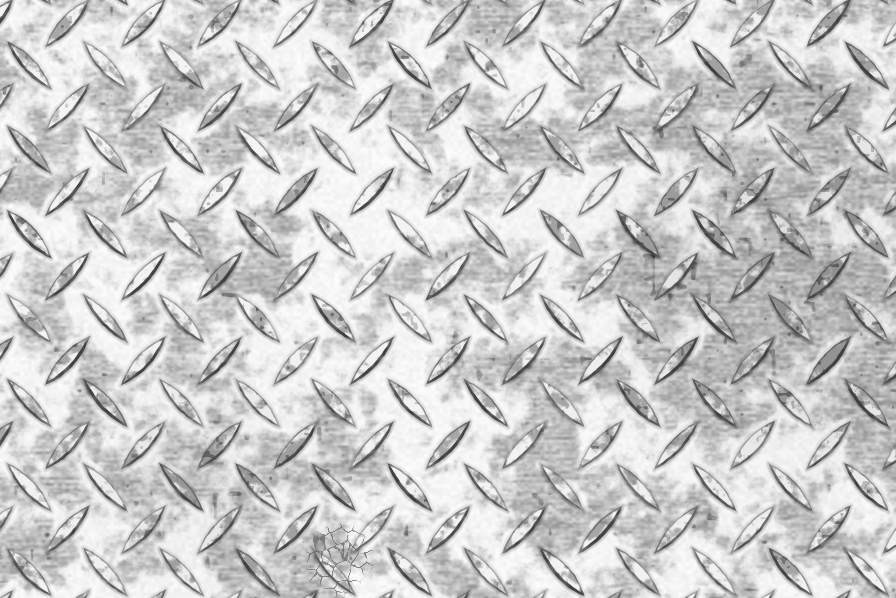
Give the GLSL for this texture, as a WebGL 1 fragment shader.

```glsl
precision highp float;
// Worn steel tread plate: two interleaved lattices of pointed lens-shaped studs,
// leaning opposite ways, over a pale floor with streaky grey grime.
// Lengths are fractions of the canvas height; each stud is varied by a hash.
uniform vec2 u_resolution;

const vec2 CELL = vec2(0.1273, 0.1412);     // one repeat: 11.8 across, 7.1 down
const vec2 FALLING_AT = vec2(0.0490, 0.8910);
const vec2 LEAN = vec2(0.676, 0.737);       // direction of the rising studs
const float HALF_LENGTH = 0.0550;
const float HALF_WIDTH = 0.0122;
const float THIN_RIM = 0.0019;
const float THICK_RIM = 0.0047;
const float HALO = 0.0150;                  // clean margin around a stud
const float PALE = 0.965;
const float STUD_FACE = 0.955;
const float RIM_DARK = 0.25;
const float GRIME = 0.27;
const vec2 DIRTY_RIGHT = vec2(1.36, 0.53);
const vec2 DIRTY_LOW = vec2(0.34, 0.20);
const vec2 CRACK_AT = vec2(0.566, 0.065);
const float CRACK_SIZE = 0.065;

float hash(vec2 p) {
  vec3 q = fract(p.xyx * vec3(0.1031, 0.1030, 0.0973));
  q += dot(q, q.yzx + 33.33);
  return fract((q.x + q.y) * q.z);
}

float noise(vec2 p) {
  vec2 i = floor(p), f = fract(p);
  f = f * f * (3.0 - 2.0 * f);
  return mix(mix(hash(i), hash(i + vec2(1.0, 0.0)), f.x),
             mix(hash(i + vec2(0.0, 1.0)), hash(i + 1.0), f.x), f.y);
}

float fbm(vec2 p) {
  float sum = 0.0, weight = 0.5;
  for (int i = 0; i < 5; i++) {
    sum += weight * noise(p);
    p = mat2(1.6, 1.2, -1.2, 1.6) * p + 17.3;
    weight *= 0.5;
  }
  return sum / 0.969;
}

// Signed distance to a pointed lens along y
float lens(vec2 p, float halfWidth) {
  p = abs(p);
  float radius = (HALF_LENGTH * HALF_LENGTH + halfWidth * halfWidth) / (2.0 * halfWidth);
  float offset = radius - halfWidth;
  if ((p.y - HALF_LENGTH) * offset > p.x * HALF_LENGTH)
    return length(p - vec2(0.0, HALF_LENGTH));
  return length(p + vec2(offset, 0.0)) - radius;
}

// Distance to the borders of a jittered cell pattern
float cellEdge(vec2 p) {
  float nearest = 8.0, second = 8.0;
  for (int y = -1; y <= 1; y++)
    for (int x = -1; x <= 1; x++) {
      vec2 id = floor(p) + vec2(float(x), float(y));
      float d = length(id + vec2(hash(id + 71.0), hash(id + 93.0)) - p);
      second = min(second, max(nearest, d));
      nearest = min(nearest, d);
    }
  return second - nearest;
}

// Grey of the floor: blotches made of short level streaks
float floorGrey(vec2 p, float dirt, float margin) {
  float blotch = 0.6 * fbm(p * 13.0) + 0.4 * fbm(p * 42.0 + 9.0);
  blotch = smoothstep(0.40, 0.62, blotch + 0.13 * dirt - 0.09 * margin);
  float streak = noise(p * vec2(38.0, 210.0)) * 0.6 + noise(p * vec2(150.0, 190.0)) * 0.6;
  float grain = noise(p * 160.0 + 40.0) - 0.5;
  float pit = smoothstep(0.86, 0.96, noise(p * 75.0 + 5.0)) * blotch;
  return PALE - GRIME * blotch * (0.25 + streak) - 0.05 * dirt + 0.05 * grain - 0.22 * pit;
}

// Draws one lattice of studs over the given grey
float addStuds(float grey, vec2 p, vec2 local, vec2 id, float dirt, float px) {
  float wear = hash(id + 3.7), shade = hash(id + 51.2);
  float d = lens(local, HALF_WIDTH * mix(0.88, 1.06, wear));
  d += 0.0012 * (noise(p * 130.0) - 0.5);
  // Soft contact shadow, stronger on the lower side
  float low = smoothstep(-0.004, 0.006, local.x);
  grey -= mix(0.10, 0.22, low) * (1.0 - smoothstep(0.0, 0.0065, d));
  // Worn face with grey scuffs and dark flecks
  float scuff = smoothstep(0.42, 0.68, fbm(p * 55.0 + 31.0) + 0.10 * (shade - 0.5) + 0.1 * dirt);
  float fleck = smoothstep(0.70, 0.84, noise(p * 135.0 + 12.0)) * mix(0.15, 0.7, wear);
  float face = STUD_FACE - 0.30 * scuff - 0.35 * fleck - 0.10 * dirt;
  // Dark bevel, thick below and thin above
  float rim = mix(THIN_RIM, THICK_RIM * mix(0.6, 1.1, shade), low);
  float bevel = smoothstep(-rim - 0.0018, -rim + 0.0008, d);
  float ink = mix(0.60, 1.0, low) * mix(0.72, 1.0, shade) * (0.75 + 0.4 * noise(p * 90.0));
  face = mix(face, RIM_DARK, bevel * min(ink, 1.0));
  return mix(face, grey, smoothstep(-px, px, d));
}

void main() {
  vec2 p = gl_FragCoord.xy / u_resolution.y;
  float px = 0.7 / u_resolution.y;

  // Stud coordinates: x points to the shaded lower side, y along the stud
  vec2 fallGrid = (p - FALLING_AT) / CELL + 0.5, riseGrid = fallGrid + 0.5;
  vec2 fallId = floor(fallGrid), riseId = floor(riseGrid) + 200.0;
  vec2 f = (fract(fallGrid) - 0.5) * CELL, r = (fract(riseGrid) - 0.5) * CELL;
  vec2 fall = vec2(-dot(f, LEAN.yx), dot(f, vec2(LEAN.x, -LEAN.y)));
  vec2 rise = vec2(dot(r, vec2(LEAN.y, -LEAN.x)), dot(r, LEAN));

  float dirt = 0.9 * exp(-9.0 * dot(p - DIRTY_RIGHT, p - DIRTY_RIGHT))
             + 0.6 * exp(-30.0 * dot(p - DIRTY_LOW, p - DIRTY_LOW));
  float gap = min(lens(fall, HALF_WIDTH), lens(rise, HALF_WIDTH));
  float grey = floorGrey(p, dirt, 1.0 - smoothstep(0.0, HALO, gap));
  grey = addStuds(grey, p, fall, fallId, dirt, px);
  grey = addStuds(grey, p, rise, riseId, dirt, px);

  // One flaking patch of fine cracks
  float patchMask = 1.0 - smoothstep(0.75, 1.0, length(p - CRACK_AT) / CRACK_SIZE + 0.5 * fbm(p * 30.0) - 0.2);
  float crack = 1.0 - smoothstep(0.03, 0.11, cellEdge(p * 48.0 + 0.6 * fbm(p * 50.0)));
  grey = mix(grey, 0.40, 0.75 * crack * patchMask);
  gl_FragColor = vec4(vec3(clamp(grey, 0.0, 1.0)), 1.0);
}
```
